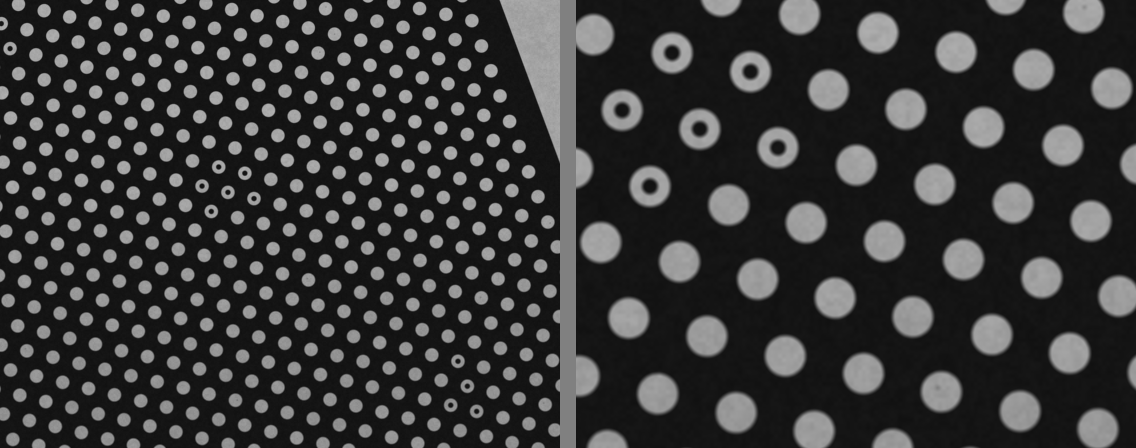
Left, the full canvas; right, a detail of the centre.
Reproduce this pattern procedurally as a WebGL 2 fragment shader.

```glsl
#version 300 es
precision highp float;

uniform vec2 u_resolution;
out vec4 outColor;

// Lengths are fractions of the canvas width
#define STEP_A vec2(0.04650, -0.01098)
#define STEP_B vec2(0.01693, -0.04492)
#define ORIGIN vec2(0.4073, 0.4566)
#define DOT_RADIUS 0.0120
#define HOLE_RADIUS 0.0046
#define EDGE_SOFT 0.0017
#define LAST_COLUMN 13.0
#define INK vec3(0.078)
#define DOT_LOW vec3(0.575)
#define DOT_HIGH vec3(0.655)
#define PAPER vec3(0.64)
#define GRAIN 0.035

float hash(vec2 p) {
    vec3 q = fract(vec3(p.xyx) * 0.1031);
    q += dot(q, q.yzx + 33.33);
    return fract((q.x + q.y) * q.z);
}

float valueNoise(vec2 p) {
    vec2 cell = floor(p), f = fract(p);
    f = f * f * (3.0 - 2.0 * f);
    float low = mix(hash(cell), hash(cell + vec2(1.0, 0.0)), f.x);
    float high = mix(hash(cell + vec2(0.0, 1.0)), hash(cell + vec2(1.0)), f.x);
    return mix(low, high, f.y);
}

// Coverage of the region where distance is negative
float coverage(float dist, float soft) {
    return 1.0 - smoothstep(-soft, soft, dist);
}

// Steps between two cells on the triangular lattice
float latticeDistance(vec2 k) {
    return max(max(abs(k.x), abs(k.y)), abs(k.x + k.y));
}

// Three small clusters of pierced dots
bool isPierced(vec2 cell) {
    bool middle = latticeDistance(cell) < 1.5 && cell != vec2(0.0, 1.0);
    vec2 k = cell - vec2(7.0, 6.0);
    bool lower = latticeDistance(k) < 1.5 && (k.x == 0.0 || k == vec2(-1.0, 1.0));
    bool upper = cell.x == -7.0 && abs(cell.y + 4.5) < 1.0;
    return middle || lower || upper;
}

void main() {
    vec2 p = gl_FragCoord.xy / u_resolution.x;
    float pixel = 1.0 / u_resolution.x;
    float height = clamp(p.y / 0.8, 0.0, 1.0);
    float soft = max(EDGE_SOFT * mix(1.2, 0.9, height), 0.75 * pixel);

    // Slight bend of the sheet toward the upper left
    vec2 bent = p;
    bent.x -= 0.0065 * max(0.0, 1.0 - 1.4 * p.x - 4.27 * (0.8 - p.y));

    // Nearest dot of the slanted lattice
    mat2 lattice = mat2(STEP_A, STEP_B);
    vec2 cell = round(inverse(lattice) * (bent - ORIGIN));
    vec2 jitter = vec2(hash(cell + 71.3), hash(cell + 137.9)) - 0.5;
    vec2 local = bent - ORIGIN - lattice * cell - jitter * 0.0008;
    float radius = length(local);

    float dotMask = coverage(radius - DOT_RADIUS, soft);
    if (isPierced(cell)) dotMask *= 1.0 - coverage(radius - HOLE_RADIUS, soft);
    dotMask *= step(cell.x, LAST_COLUMN);

    // Dot tone, with a faint speck on a few dots
    vec3 dotColor = mix(DOT_LOW, DOT_HIGH, smoothstep(0.1, 0.75, height));
    dotColor += (hash(cell + 211.0) - 0.5) * 0.025;
    float speck = coverage(length(local - jitter * 0.008) - 0.0012, soft);
    dotColor -= 0.12 * speck * step(0.985, hash(cell + 305.0));

    // Bare paper beyond the slanted sheet edge
    float edgeDist = dot(p - vec2(0.892, 0.80), vec2(0.9377, 0.3474));
    float paperMask = coverage(-edgeDist, soft);
    vec3 paperColor = PAPER + 0.03 * (valueNoise(p * 60.0) - 0.5);

    vec3 color = mix(INK, dotColor, dotMask);
    color = mix(color, paperColor, paperMask);

    // Print grain, stronger on light areas
    float grain = valueNoise(p * 420.0 + 19.0) + valueNoise(p * 190.0) - 1.0;
    color += grain * GRAIN * mix(0.4, 1.0, max(dotMask, paperMask));
    outColor = vec4(clamp(color, 0.0, 1.0), 1.0);
}
```
